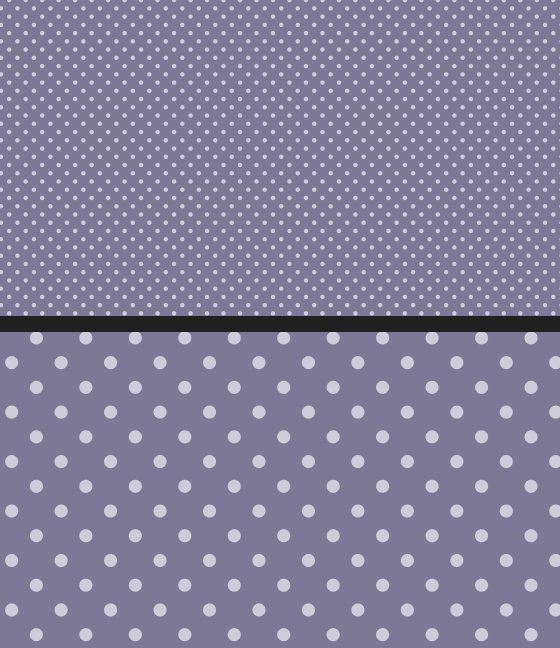
Top, the full canvas; bottom, a detail of the centre.
Write a Shadertoy shader that draws this pattern.

```glsl
// Staggered pale polka dots on a muted violet ground.

// Distance to the nearest dot centre: one dot per cell corner, one per cell middle.
float dotLattice(vec2 p) {
    vec2 corner = fract(p + 0.5) - 0.5;
    vec2 middle = fract(p) - 0.5;
    return min(length(corner), length(middle));
}

void mainImage(out vec4 fragColor, in vec2 fragCoord) {
    // Cells across the canvas height, measured from the centre
    float cells = 19.166;
    float pixel = cells / iResolution.y;
    vec2 p = (fragCoord - 0.5 * iResolution.xy) * pixel - 0.075;

    // Dot coverage with a one pixel soft edge
    float edge = dotLattice(p) - 0.132;
    float coverage = clamp(0.5 - edge / pixel, 0.0, 1.0);

    vec3 ground = vec3(0.49, 0.47, 0.59);
    vec3 dotColor = vec3(0.81, 0.80, 0.85);
    fragColor = vec4(mix(ground, dotColor, coverage), 1.0);
}
```
